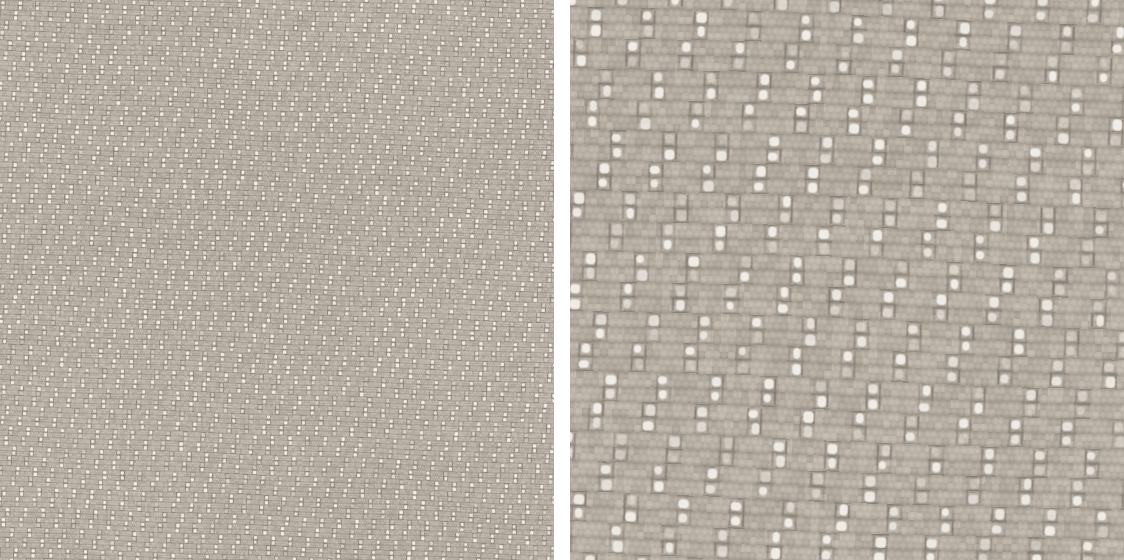
Left, the full canvas; right, a detail of the centre.
Give the GLSL for this texture, as a Shadertoy shader.

```glsl
// Ribbed woven cloth: about 32 x 55 cells, each holding a vertical pair of pale stitches.
// The weave is turned slightly and its rows step sideways in a two-row stair; layered
// sines bend it, and hashes vary the stitches, the dark gaps beside them and the yarn.

float hash(vec2 p) {
    return fract(sin(dot(p, vec2(127.1, 311.7))) * 43758.55);
}

// Soft mask of a box with rounded corners
float softBox(vec2 p, vec2 halfSize, float radius, float blur) {
    vec2 d = abs(p) - halfSize + radius;
    float dist = length(max(d, 0.0)) + min(max(d.x, d.y), 0.0) - radius;
    return 1.0 - smoothstep(-blur, blur, dist);
}

void mainImage(out vec4 fragColor, in vec2 fragCoord) {
    vec2 uv = fragCoord / iResolution.xy;
    vec2 st = vec2(uv.x, 1.0 - uv.y);
    float blur = max(0.09, 0.7 * 110.0 / iResolution.y);

    // Slight turn of the cloth and its slow bending
    st += 0.034 * vec2(st.y, -st.x);
    st += 0.0008 * vec2(sin(st.y * 23.0 + 2.0 * sin(st.x * 9.0)),
                        sin(st.x * 19.0 + 2.0 * sin(st.y * 11.0)));

    // Stair-stepped cells; every row carries two ribs
    float rowPos = st.y * 55.3 + 0.0;
    float row = floor(rowPos);
    float pairStep = floor((row - 19.0) * 0.5);
    float stepX = 0.69 + 0.25 * pairStep + 0.5 * mod(row - 19.0, 2.0);
    float colPos = st.x * 31.7 - stepX;
    float col = floor(colPos);
    float rib = floor(rowPos * 2.0);
    vec2 cell = vec2(col, row);
    vec2 stitchId = vec2(col, rib);

    // Local positions in rib heights, centred on the pair and on its stitch
    vec2 pairPos = vec2((colPos - col - 0.5) * 3.46, (rowPos - row - 0.5) * 2.0);
    vec2 stitchPos = vec2(pairPos.x, rowPos * 2.0 - rib - 0.5);
    vec2 jitter = vec2(hash(stitchId), hash(stitchId + 7.3)) - 0.5;

    // Ground: ribs split in two, crossed by faint beads
    float bead = st.x * 222.0;
    float halfRib = floor(rowPos * 4.0);
    float tone = 0.689;
    tone -= 0.024 * cos(6.2832 * rowPos * 2.0);
    tone -= 0.022 * cos(6.2832 * rowPos * 4.0);
    tone += 0.014 * cos(6.2832 * (bead + 0.5 * mod(halfRib, 2.0)));
    tone += 0.070 * (hash(vec2(floor(bead), halfRib)) - 0.5);
    tone += 0.018 * (hash(vec2(floor(bead / 9.0), rib)) - 0.5);
    tone += 0.004 * (sin(uv.x * 7.0 + 3.0 * uv.y) + sin(uv.y * 9.0 - 2.0 * uv.x));

    // Thin dark gaps on both sides of the pair and across it
    float side = sign(pairPos.x);
    float sideGap = softBox(vec2(abs(pairPos.x) - 0.43, pairPos.y),
                            vec2(0.07, 0.85), 0.05, blur);
    sideGap *= 0.15 + 0.85 * hash(stitchId + vec2(side * 3.1, 5.0));
    float crossGap = softBox(vec2(pairPos.x, abs(stitchPos.y) - 0.47),
                             vec2(0.55, 0.07), 0.04, blur);
    crossGap *= 0.2 + 0.6 * hash(stitchId + 13.7);
    float gap = max(sideGap, crossGap);

    // Pale rounded stitches, some dull or partly buried
    vec2 halfSize = vec2(0.29, 0.31) + 0.12 * jitter.yx;
    float stitch = softBox(stitchPos - jitter * vec2(0.20, 0.12), halfSize, 0.24, blur);
    float shine = 0.30 + 0.65 * smoothstep(0.02, 0.60, hash(stitchId + 21.9));
    shine *= 0.8 + 0.2 * smoothstep(0.0, 0.3, hash(cell + 4.4));

    vec3 color = vec3(tone + 0.021, tone - 0.012, tone - 0.055);
    color = mix(color, vec3(0.40, 0.37, 0.32), 0.62 * gap);
    color = mix(color, vec3(0.95, 0.94, 0.92), stitch * shine);
    fragColor = vec4(clamp(color, 0.0, 1.0), 1.0);
}
```
